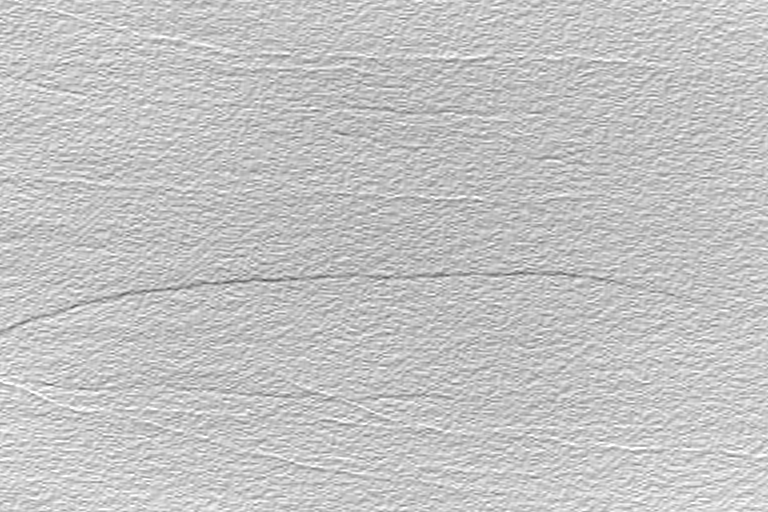
A WebGL 1 fragment shader for this texture:

```glsl
precision highp float;
// Pale grey plaster with a fine, crisp, sideways-stretched grain and thin creases.
// The grain is a noise height field lit from the upper left by differencing;
// the creases are decaying curves, each drawn as a lit edge beside a shaded one.

uniform vec2 u_resolution;

float hash(vec2 p) {
  return fract(sin(dot(p, vec2(127.1, 311.7))) * 43758.5453);
}

float noise(vec2 p) {
  vec2 cell = floor(p);
  vec2 f = fract(p);
  f = f * f * (3.0 - 2.0 * f);
  float low = mix(hash(cell), hash(cell + vec2(1.0, 0.0)), f.x);
  float high = mix(hash(cell + vec2(0.0, 1.0)), hash(cell + 1.0), f.x);
  return mix(low, high, f.y);
}

// Height of the plaster: fine grains over slightly coarser lumps
float grainHeight(vec2 p) {
  return 0.62 * noise(p * vec2(128.0, 246.0))
       + 0.38 * noise(p * vec2(70.0, 136.0) + 17.0);
}

// Soft line profile around distance zero
float ridge(float d, float width) {
  return exp(-d * d / (width * width));
}

// Relief of a thin crease: one edge lit, the other in shade
float creaseRelief(float d) {
  return ridge(d, 0.0030) - 0.6 * ridge(d + 0.0065, 0.0038);
}

// Scattered creases that fall to the right and level out, in two bands
float scatteredCreases(vec2 p) {
  float sum = 0.0;
  for (int i = 0; i < 11; i++) {
    float k = float(i);
    float level = k < 6.0 ? 0.60 + 0.052 * k : 0.05 * (k - 6.0) - 0.01;
    float start = 1.0 * hash(vec2(k, 3.0)) - 0.2;
    float end = start + 0.7 + 0.9 * hash(vec2(k, 5.0));
    float drop = 0.06 + 0.10 * hash(vec2(k, 7.0));
    float wobble = 0.026 * noise(vec2(p.x * 6.0, k * 9.0))
                 + 0.009 * noise(vec2(p.x * 25.0, k * 5.0));
    float path = level + drop * exp(-2.8 * (p.x - start)) + wobble;
    float reach = smoothstep(start - 0.05, start + 0.1, p.x)
                * (1.0 - smoothstep(end - 0.25, end, p.x));
    float wear = 0.3 + 0.8 * noise(vec2(p.x * 9.0, k * 3.0 + 40.0));
    float strength = hash(vec2(k, 11.0)) < 0.28 ? -0.14 : 0.15;
    sum += strength * reach * wear * creaseRelief(p.y - path);
  }
  return sum;
}

// The long dark crease that arches across the middle
float mainCrease(vec2 p) {
  float path = 0.355 + 0.115 * (1.0 - exp(-3.5 * p.x))
             - 0.07 * smoothstep(1.08, 1.45, p.x)
             + 0.010 * (noise(vec2(p.x * 9.0, 2.0)) - 0.5)
             + 0.004 * (noise(vec2(p.x * 40.0, 8.0)) - 0.5);
  float d = p.y - path;
  float strength = mix(0.23, 0.08, smoothstep(1.08, 1.3, p.x));
  strength *= 0.65 + 0.6 * noise(vec2(p.x * 20.0, 6.0));
  return strength * (0.25 * ridge(d + 0.007, 0.004) - ridge(d, 0.0034));
}

void main() {
  vec2 p = gl_FragCoord.xy / u_resolution.y;
  vec2 centred = gl_FragCoord.xy / u_resolution - vec2(0.52, 0.56);

  // Shift the grain very slightly so that no grid shows
  vec2 bend = vec2(noise(p * 40.0), noise(p * 40.0 + 50.0)) - 0.5;
  vec2 q = p + 0.004 * bend + vec2(0.0, 0.02 * p.x);

  // Light falls from above and a little from the left
  float grain = grainHeight(q) - grainHeight(q + vec2(-0.0018, 0.0040));

  // Faint level streaks, clearer toward the left, and soft broad patches
  float streaks = noise(vec2(p.x * 5.0, p.y * 75.0 + 4.0 * p.x)) - 0.5;
  streaks *= mix(0.06, 0.025, smoothstep(0.0, 0.8, p.x));
  float patches = 0.025 * (noise(p * vec2(3.0, 6.0) + 9.0) - 0.5);

  float tone = 0.738 + 0.165 * dot(centred, centred);
  tone += 0.39 * grain + streaks + patches;
  tone += scatteredCreases(p) + mainCrease(p);
  gl_FragColor = vec4(vec3(clamp(tone, 0.0, 1.0)), 1.0);
}
```
